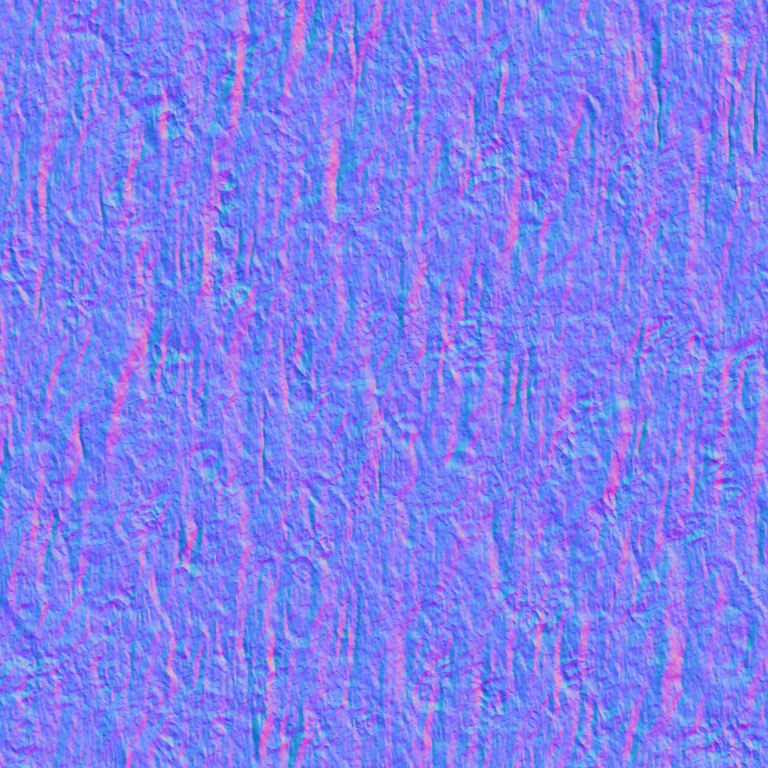
Reproduce this texture map procedurally as a Shadertoy shader.

```glsl
// Tangent-space normal map of rough tree bark with short, steep, leaning ridges.

const float LEAN = 0.08;          // sideways drift of the grain per unit of height
const float SAMPLE_STEP = 0.0008; // half width of the slope measurement
const vec3 TINT = vec3(1.0, 1.0, 0.982); // slightly dulled blue

// Integer hash giving a gradient with components in -1..1
vec2 hashGradient(vec2 cell) {
    uvec2 v = uvec2(ivec2(cell)) * 1664525u + 1013904223u;
    v.x += v.y * 1664525u;
    v.y += v.x * 1664525u;
    v ^= v >> 16u;
    v.x += v.y * 1664525u;
    v.y += v.x * 1664525u;
    v ^= v >> 16u;
    return vec2(v & 65535u) / 32767.5 - 1.0;
}

// Gradient noise with a quintic fade
float noise(vec2 p) {
    vec2 i = floor(p), f = p - i;
    vec2 fade = f * f * f * (f * (f * 6.0 - 15.0) + 10.0);
    vec2 e = vec2(0.0, 1.0);
    float a = dot(hashGradient(i), f);
    float b = dot(hashGradient(i + e.yx), f - e.yx);
    float c = dot(hashGradient(i + e.xy), f - e.xy);
    float d = dot(hashGradient(i + e.yy), f - e.yy);
    return mix(mix(a, b, fade.x), mix(c, d, fade.x), fade.y);
}

// Noise pushed along by itself: broad rise, steep fall
float skewedNoise(vec2 p, vec2 skew) {
    return noise(p - skew * noise(p));
}

// Rounded crease along the zero line of the noise
float crease(vec2 p, float width) {
    float n = noise(p) / width;
    return exp(-n * n);
}

// Patchy coverage from 0 to 1
float patches(vec2 p, float low, float high) {
    return smoothstep(low, high, noise(p));
}

// Offset that bends features of the given frequency
vec2 bend(vec2 p, vec2 frequency) {
    return vec2(noise(p * frequency), noise(p * frequency.yx + 31.0));
}

// Small chips and pits, each layer turned, finer and weaker
float grain(vec2 p, float amplitude) {
    mat2 turn = mat2(0.8, 0.6, -0.6, 0.8);
    vec2 q = p * vec2(54.0, 36.0);
    float h = 0.0;
    for (int i = 0; i < 3; i++) {
        h += amplitude * skewedNoise(q + float(i) * 19.0, vec2(0.85, 0.4));
        q = turn * q * 2.0;
        amplitude *= 0.54;
    }
    return h;
}

float barkHeight(vec2 p) {
    p.x -= LEAN * p.y;
    vec2 q = p + 0.014 * bend(p, vec2(9.0, 6.0));
    vec2 ragged = q + 0.006 * bend(p + 7.0, vec2(48.0, 34.0));

    // Main ridges and the narrower ones between them, strong only in places
    float bold = 0.5 + patches(q * vec2(14.0, 6.0) + 83.0, -0.1, 0.35);
    float h = 0.0145 * bold * skewedNoise(ragged * vec2(22.0, 5.0) + 5.0, vec2(0.85, 0.0));
    float sharp = 0.4 + patches(q * vec2(16.0, 10.0) + 29.0, -0.05, 0.3);
    h += 0.0075 * sharp * skewedNoise(ragged * vec2(46.0, 9.0) + 17.0, vec2(0.95, 0.0));

    // Thin broken cracks that follow the grain
    float cracked = patches(q * vec2(17.0, 9.0) + 43.0, 0.05, 0.3);
    h -= 0.0048 * cracked * crease(ragged * vec2(27.0, 4.0) + 71.0, 0.08);

    // Crumbling flakes in patches
    float crumbled = 0.2 + 1.2 * patches(p * vec2(15.0, 12.0) + 11.0, 0.0, 0.35);
    float flakes = abs(noise(ragged * vec2(38.0, 32.0) + 23.0));
    flakes += 0.5 * abs(noise(ragged * vec2(74.0, 66.0) + 61.0));
    h -= 0.007 * crumbled * flakes;

    // Thin fibres in the smoother parts
    float fibrous = patches(p * vec2(9.0, 6.0) + 57.0, -0.1, 0.3);
    h += 0.0026 * fibrous * noise(q * vec2(130.0, 12.0) + 3.0);

    return h + grain(q, 0.0046);
}

// Surface normal from central differences of the height
vec3 barkNormal(vec2 p, float stepSize) {
    vec2 e = vec2(stepSize, 0.0);
    vec2 slope = vec2(barkHeight(p + e.xy) - barkHeight(p - e.xy),
                      barkHeight(p + e.yx) - barkHeight(p - e.yx)) / (2.0 * stepSize);
    return normalize(vec3(-slope, 1.0));
}

void mainImage(out vec4 fragColor, in vec2 fragCoord) {
    vec2 uv = fragCoord / iResolution.y;
    vec3 normal = barkNormal(uv, SAMPLE_STEP);
    fragColor = vec4((0.5 + 0.5 * normal) * TINT, 1.0);
}
```
